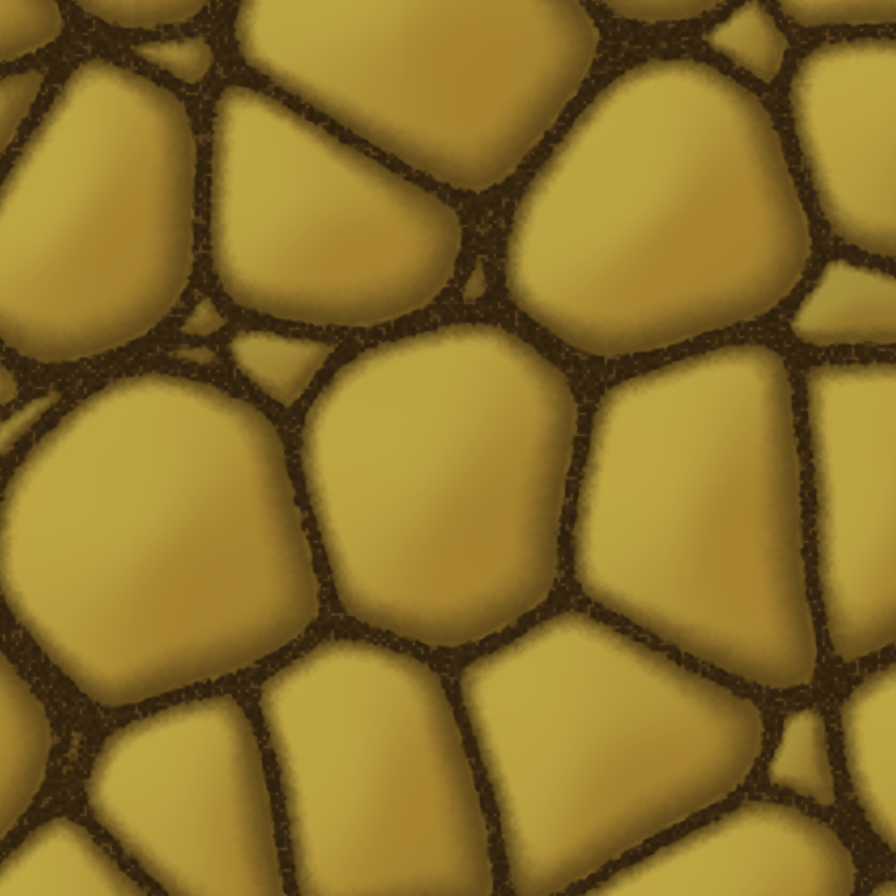
Reproduce this texture procedurally as a three.js fragment shader.

```glsl
// Irregular golden cobblestones with small pebbles wedged into dark, gritty mortar.
varying vec2 vUv;

#define STONES 3.3          // large stones across the canvas
#define JITTER 0.74         // irregularity of the layout
#define SIZE_SPREAD 0.28    // difference between stone sizes
#define PEBBLE_LOSS 0.21    // higher gives fewer, smaller pebbles
#define MORTAR_HALF 0.027   // half joint width, in stones
#define ROUNDING 0.034      // corner softness, in stones
#define GRIT_SCALE 210.0    // mortar grains across the canvas
#define MORTAR_COLOR vec3(0.215, 0.150, 0.060)
#define RIM_COLOR vec3(0.345, 0.260, 0.090)
#define LIT_COLOR vec3(0.735, 0.640, 0.255)
#define WARM_COLOR vec3(0.645, 0.505, 0.180)

const vec2 SHADE_DIR = vec2(0.78, -0.62);

vec3 hash3(vec2 cell) {
  vec3 q = fract(cell.xyx * vec3(0.1031, 0.1030, 0.0973));
  q += dot(q, q.yxz + 33.33);
  return fract((q.xxy + q.yzz) * q.zyx);
}

float valueNoise(vec2 p) {
  vec2 cell = floor(p);
  vec2 f = fract(p);
  f = f * f * (3.0 - 2.0 * f);
  float low = mix(hash3(cell).x, hash3(cell + vec2(1.0, 0.0)).x, f.x);
  float high = mix(hash3(cell + vec2(0.0, 1.0)).x, hash3(cell + 1.0).x, f.x);
  return mix(low, high, f.y);
}

// Layered sines bend the joints a little.
vec2 bend(vec2 p) {
  return 0.022 * sin(3.1 * p.yx + vec2(0.4, 2.1))
       + 0.009 * sin(8.3 * p.yx + 2.0 * p + vec2(1.7, 0.3));
}

// Seed i near p: 0-24 are stones, 25-49 pebbles on a grid twice as fine.
// Returns position, weight and pebble flag.
vec4 seedNear(vec2 p, float i) {
  float pebble = step(24.5, i);
  float n = i - 25.0 * pebble;
  float row = floor((n + 0.5) / 5.0);
  float density = 1.0 + pebble;
  vec2 cell = floor(p * density) + vec2(n - 5.0 * row, row) - 2.0;
  vec3 h = hash3(cell + 11.0 + 57.0 * pebble);
  vec2 position = (cell + 0.5 + JITTER * (h.xy - 0.5)) / density;
  float weight = mix(SIZE_SPREAD * h.z, -PEBBLE_LOSS - 0.12 * h.z, pebble);
  return vec4(position, weight, pebble);
}

// Weighted squared distance: its nearest seed owns the point.
float power(vec2 p, vec4 seed) {
  vec2 d = p - seed.xy;
  return dot(d, d) - seed.z;
}

void main() {
  vec2 p = vUv * STONES + vec2(4.0, 7.0);
  p += bend(p);

  // Owning stone or pebble
  vec4 owner = vec4(0.0);
  float ownPower = 1000.0;
  for (float i = 0.0; i < 50.0; i += 1.0) {
    vec4 seed = seedNear(p, i);
    float seedPower = power(p, seed);
    if (seedPower < ownPower) {
      ownPower = seedPower;
      owner = seed;
    }
  }
  float pebble = owner.w;

  // Smooth distance to the straight sides, and the averaged side direction
  float softness = ROUNDING * mix(1.0, 0.45, pebble);
  float edgeSum = 0.0;
  float facingSum = 0.0;
  float facingWeight = 0.0;
  for (float i = 0.0; i < 50.0; i += 1.0) {
    vec4 seed = seedNear(p, i);
    vec2 toward = seed.xy - owner.xy;
    float gap = length(toward);
    if (gap > 0.001) {
      float side = (power(p, seed) - ownPower) / (2.0 * gap);
      edgeSum += exp(-side / softness);
      float w = exp(-side / (3.0 * softness));
      facingSum += w * dot(toward / gap, SHADE_DIR);
      facingWeight += w;
    }
  }
  float grit = valueNoise(vUv * GRIT_SCALE);
  float coarseGrit = valueNoise(vUv * GRIT_SCALE * 0.4 + 9.0);
  float depth = -softness * log(edgeSum) - MORTAR_HALF * mix(1.0, 0.8, pebble);
  depth += 0.012 * (grit - 0.5) + 0.010 * (coarseGrit - 0.5);
  float facing = facingSum / facingWeight;

  // Face: yellow at upper left, warm brown at lower right
  float mottle = 0.10 * sin(5.0 * p.x + 2.0 * sin(3.0 * p.y))
               + 0.06 * sin(9.0 * p.y - 6.0 * p.x);
  float warmth = smoothstep(-0.85, 0.8, facing + mottle);
  vec3 face = mix(LIT_COLOR, WARM_COLOR, warmth);
  face *= (1.0 + 0.08 * mottle) * mix(1.0, 0.88, pebble);

  // Bevel: tight on the lit sides, broad on the shaded sides
  float bevelWidth = mix(0.085, 0.19, smoothstep(-0.6, 0.8, facing));
  bevelWidth *= mix(1.0, 0.5, pebble);
  float bevel = smoothstep(-0.15 * bevelWidth, bevelWidth, depth);
  vec3 stone = mix(RIM_COLOR, face, bevel);
  float rimGlow = smoothstep(0.028, 0.008, depth) * smoothstep(0.0, 0.8, facing);
  stone += vec3(0.09, 0.075, 0.025) * rimGlow * coarseGrit;

  // Mortar with fine grains
  vec3 mortar = MORTAR_COLOR * (0.80 + 0.40 * grit);
  mortar += vec3(0.08, 0.065, 0.03) * smoothstep(0.72, 0.95, grit);

  gl_FragColor = vec4(mix(mortar, stone, smoothstep(-0.010, 0.010, depth)), 1.0);
}
```
